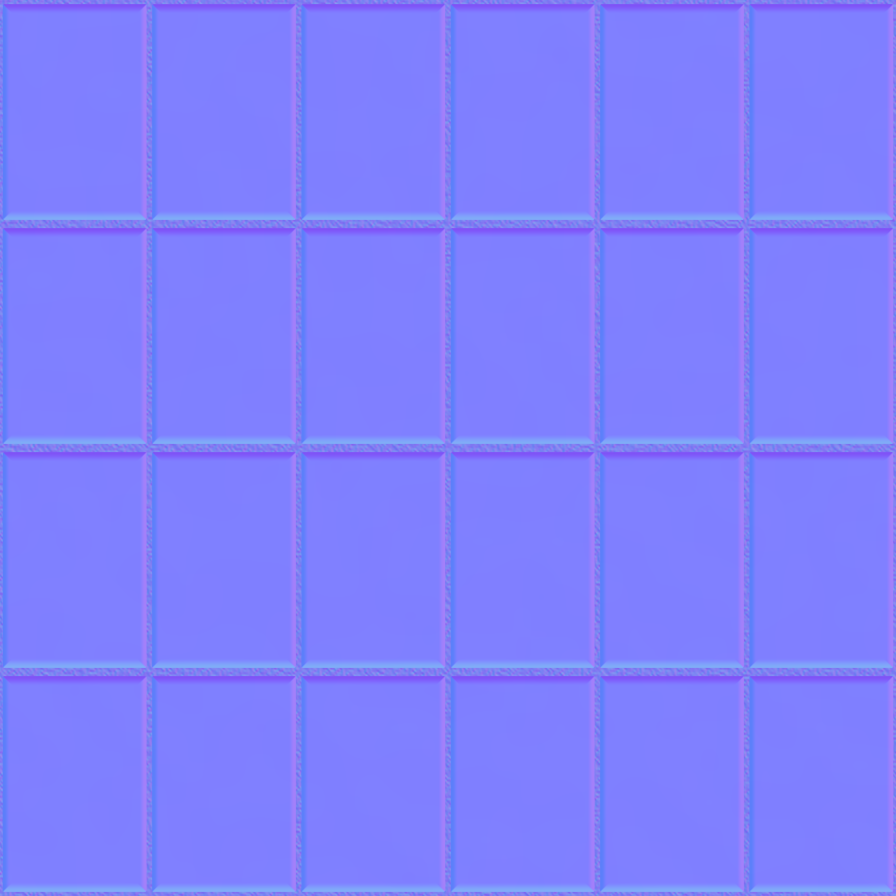
A Shadertoy shader for this texture map:

```glsl
// Tangent-space normal map of upright bevelled tiles with grainy grout, tiling seamlessly.

const vec2  TILE_COUNT   = vec2(6.0, 4.0);       // repeats across and down
const vec2  GROUT_HALF   = vec2(0.0031, 0.0046); // half grout width beside / above a tile
const vec2  BEVEL_START  = vec2(0.0016, 0.0004); // rim strip at full tilt
const vec2  BEVEL_WIDTH  = vec2(0.0080, 0.0112); // how far the bevel reaches into the face
const vec2  BEVEL_SLOPE  = vec2(0.29, 0.38);     // tilt at the tile rim
const float CORNER       = 0.0020;               // tile corner radius
const float GRAIN_CELLS  = 384.0;                // grout grain lattice, whole number
const float GRAIN_SLOPE  = 0.24;
const float GROUT_SHADE  = 0.05;                 // blue lost in the rough grout
const float WAVE_CELLS   = 24.0;                 // faint unevenness of the faces
const float WAVE_SLOPE   = 0.010;

float hash(vec2 cell) {
    vec3 q = fract(cell.xyx * vec3(0.1031, 0.1030, 0.0973));
    q += dot(q, q.yzx + 33.33);
    return fract((q.x + q.y) * q.z);
}

// Value noise that wraps after `cells` lattice steps.
float wrappedNoise(vec2 uv, float cells) {
    vec2 p = uv * cells;
    vec2 i = floor(p);
    vec2 f = fract(p);
    f = f * f * (3.0 - 2.0 * f);
    vec2 lo = mod(i, cells);
    vec2 hi = mod(i + 1.0, cells);
    return mix(mix(hash(lo), hash(vec2(hi.x, lo.y)), f.x),
               mix(hash(vec2(lo.x, hi.y)), hash(hi), f.x), f.y);
}

// Noise gradient per lattice cell, by central differences.
vec2 noiseSlope(vec2 uv, float cells) {
    vec2 e = vec2(0.5 / cells, 0.0);
    return vec2(wrappedNoise(uv + e.xy, cells) - wrappedNoise(uv - e.xy, cells),
                wrappedNoise(uv + e.yx, cells) - wrappedNoise(uv - e.yx, cells));
}

float roundedBox(vec2 p, vec2 halfSize, float radius) {
    vec2 q = abs(p) - halfSize + radius;
    return length(max(q, 0.0)) + min(max(q.x, q.y), 0.0) - radius;
}

void mainImage(out vec4 fragColor, in vec2 fragCoord) {
    vec2 uv = fragCoord / iResolution.xy;
    float aa = 0.75 / min(iResolution.x, iResolution.y);

    // Position within the tile, measured from its centre in canvas units
    vec2 p = (fract(uv * TILE_COUNT) - 0.5) / TILE_COUNT;
    vec2 halfTile = 0.5 / TILE_COUNT - GROUT_HALF;
    float tileMask = 1.0 - smoothstep(-aa, aa, roundedBox(p, halfTile, CORNER));

    // Bevels: strongest at the rim, mitred at the corners
    vec2 inset = halfTile - abs(p);
    vec2 bevel = 1.0 - smoothstep(BEVEL_START, BEVEL_WIDTH, inset);
    float sideShare = smoothstep(-2.0 * aa, 2.0 * aa, inset.y - inset.x);
    bevel *= vec2(sideShare, 1.0 - sideShare);

    // Sides lean outward; the green channel points down
    vec2 faceTilt = bevel * BEVEL_SLOPE * sign(p) * vec2(1.0, -1.0);
    faceTilt += WAVE_SLOPE * noiseSlope(uv, WAVE_CELLS);

    // Rough grout
    vec2 groutTilt = GRAIN_SLOPE * noiseSlope(uv, GRAIN_CELLS);

    vec3 normal = normalize(vec3(mix(groutTilt, faceTilt, tileMask), 1.0));
    vec3 color = 0.5 + 0.5 * normal;
    color.b -= GROUT_SHADE * (1.0 - tileMask);
    fragColor = vec4(color, 1.0);
}
```
